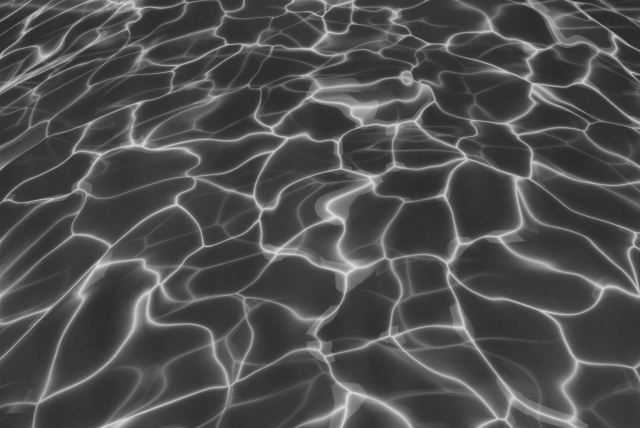
A Shadertoy shader for this texture:

```glsl
// Grey water caustics: a net of bright refracted light on a pool floor, seen in perspective.

const float HORIZON = 2.2;            // vanishing height, in canvas heights
const vec2 CELL_DENSITY = vec2(10.0, 24.0);
const float FLOOR_DARK = 0.185;
const float FLOOR_LIGHT = 0.235;
const int SAMPLES = 2;                // per axis

vec2 hash2(vec2 p) {
    vec3 q = fract(p.xyx * vec3(0.1031, 0.1030, 0.0973));
    q += dot(q, q.yzx + 33.33);
    return fract((q.xx + q.yz) * q.zy);
}

float noise(vec2 p) {
    vec2 i = floor(p), f = fract(p);
    f = f * f * f * (f * (f * 6.0 - 15.0) + 10.0);
    float low = mix(hash2(i).x, hash2(i + vec2(1, 0)).x, f.x);
    float high = mix(hash2(i + vec2(0, 1)).x, hash2(i + vec2(1, 1)).x, f.x);
    return mix(low, high, f.y);
}

vec2 warp(vec2 p, float frequency, float amount) {
    vec2 q = p * frequency;
    return p + amount * (2.0 * vec2(noise(q + 17.3), noise(q + 71.9)) - 1.0);
}

// x: closeness to a cell edge, y: closeness to a junction, z: random value of the cell
vec3 cellNet(vec2 p) {
    vec2 base = floor(p);
    vec3 nearest = vec3(9.0);
    float id = 0.0;
    for (int j = -2; j <= 2; j++)
    for (int i = -2; i <= 2; i++) {
        vec2 cell = base + vec2(i, j);
        vec2 h = hash2(cell);
        float d = length(cell + h - p);
        if (d < nearest.x) {
            nearest = vec3(d, nearest.xy);
            id = fract(h.x * 7.0 + h.y * 13.0);
        } else if (d < nearest.y) {
            nearest = vec3(nearest.x, d, nearest.y);
        } else {
            nearest.z = min(nearest.z, d);
        }
    }
    return vec3(nearest.yz - nearest.x, id);
}

// Sharp filaments, one-sided glow and pale facets around the junctions
float caustics(vec2 p, float widthScale) {
    vec3 net = cellNet(p);
    float power = smoothstep(0.2, 0.7, noise(p * 0.9 + 5.0));
    float junction = exp(-net.y * 6.0);
    float width = widthScale * mix(0.018, 0.04, noise(p * 1.7 + 31.0));
    float core = exp(-net.x / width) * (mix(0.18, 0.68, power) + 0.5 * junction);
    float glow = exp(-net.x / 0.13) * mix(0.08, 0.28, net.z) * mix(0.6, 1.1, power);
    float facet = smoothstep(0.24, 0.2, net.y) * 0.2 * smoothstep(0.45, 0.7, noise(p * 0.8 + 53.0));
    return core + glow + facet;
}

// Thin wavy glints, stretched along x
float glints(vec2 p) {
    vec2 q = warp(p, 5.0, 0.06) * vec2(5.0, 24.0);
    float ridge = 1.0 - abs(2.0 * noise(q) - 1.0);
    return pow(ridge, 9.0) * smoothstep(0.45, 0.75, noise(p * vec2(4.0, 9.0) + 8.0));
}

// Canvas position to floor position; rows bend into shallow arcs
vec2 toFloor(vec2 uv) {
    float depth = 1.0 / (HORIZON - uv.y);
    float bend = 0.3 * (uv.x - 0.95) * (uv.x - 0.95);
    float bentDepth = 1.0 / (HORIZON - uv.y - bend);
    return CELL_DENSITY * vec2((uv.x - 0.75) * depth, bentDepth);
}

float shade(vec2 uv) {
    float far = smoothstep(0.5, 0.95, uv.y);
    vec2 ground = toFloor(uv);
    vec2 wavy = warp(warp(ground, 0.8, 0.4), 2.4, 0.13 + 0.06 * far);

    // Main net, a fainter second net and glints far away
    float light = caustics(wavy, 1.0 + 0.5 * far);
    float faintMask = smoothstep(0.3, 0.7, noise(ground * 0.7 + 90.0));
    vec2 second = warp(ground * vec2(0.85, 1.25) + 40.0, 1.1, 0.4);
    light += 0.3 * faintMask * caustics(second, 1.4);
    light += 0.3 * far * glints(uv);

    // Floor tone with soft upright ripple shadows
    float cloud = noise(uv * vec2(3.0, 4.0) + 3.0);
    float floorTone = mix(FLOOR_DARK, FLOOR_LIGHT, cloud) - 0.025 * far;
    vec2 ripple = warp(uv, 6.0, 0.02) * vec2(17.0, 5.0);
    floorTone += 0.04 * (noise(ripple) - 0.5) * (1.0 - 0.5 * far);
    floorTone += 0.015 * (noise(uv * 150.0) - 0.5);
    return floorTone + 0.78 * (1.0 - exp(-1.25 * light));
}

void mainImage(out vec4 fragColor, in vec2 fragCoord) {
    float grey = 0.0;
    for (int j = 0; j < SAMPLES; j++)
    for (int i = 0; i < SAMPLES; i++) {
        vec2 offset = (vec2(i, j) + 0.5) / float(SAMPLES) - 0.5;
        grey += shade((fragCoord + offset) / iResolution.y);
    }
    grey /= float(SAMPLES * SAMPLES);
    fragColor = vec4(vec3(clamp(grey, 0.0, 1.0)), 1.0);
}
```
